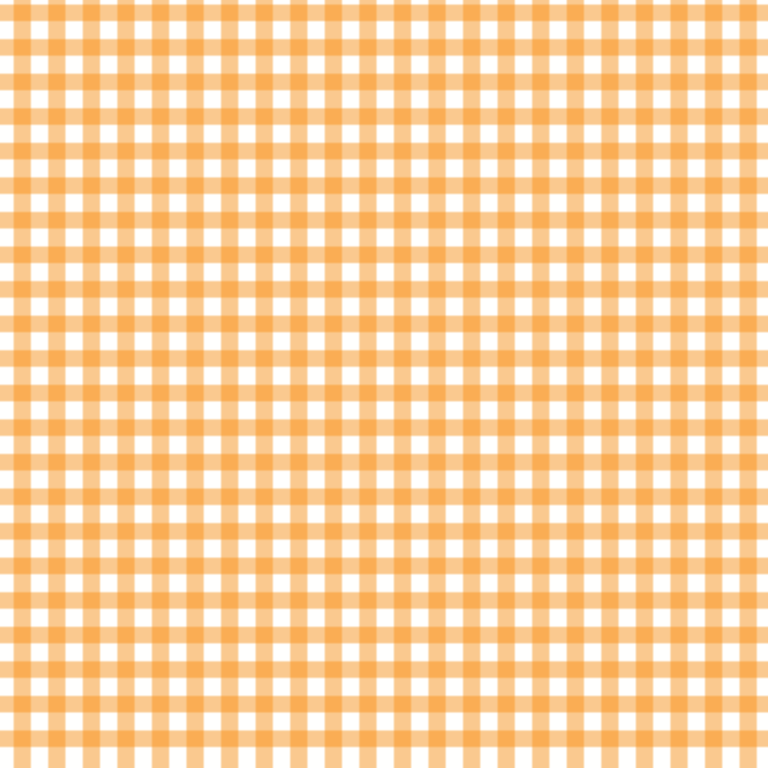
Write a Shadertoy shader that draws this pattern.

```glsl
// Orange and white gingham: two sets of translucent stripes crossing at right angles.

const float PERIOD = 0.04501;                   // stripe spacing, in canvas heights
const vec2 STRIPE_WIDTH = vec2(0.0224, 0.0215); // vertical, horizontal stripes
const vec2 FIRST_CENTER = vec2(0.0290, 0.9833); // a stripe centre on each axis
const float EDGE_SOFTNESS = 0.0020;
const float BOTTOM_MARGIN = 0.0100;             // no horizontal stripe starts below this

const vec3 WHITE = vec3(1.0, 1.0, 0.995);
const vec3 LIGHT_ORANGE = vec3(0.98, 0.79, 0.56);
const vec3 DEEP_ORANGE = vec3(0.98, 0.68, 0.33);

// Coverage of evenly spaced stripes along one axis.
float stripes(float position, float center, float period, float width, float softness) {
    float offset = (fract((position - center) / period + 0.5) - 0.5) * period;
    float edgeDistance = abs(offset) - 0.5 * width;
    return 1.0 - smoothstep(-softness, softness, edgeDistance);
}

// Colour from the coverage of the two crossing stripe layers.
vec3 weave(float vertical, float horizontal) {
    vec3 openRow = mix(WHITE, LIGHT_ORANGE, vertical);
    vec3 coveredRow = mix(LIGHT_ORANGE, DEEP_ORANGE, vertical);
    return mix(openRow, coveredRow, horizontal);
}

void mainImage(out vec4 fragColor, in vec2 fragCoord) {
    vec2 uv = fragCoord / iResolution.y;
    float softness = max(EDGE_SOFTNESS, 0.7 / iResolution.y);

    float vertical = stripes(uv.x, FIRST_CENTER.x, PERIOD, STRIPE_WIDTH.x, softness);
    float horizontal = stripes(uv.y, FIRST_CENTER.y, PERIOD, STRIPE_WIDTH.y, softness);

    // The cloth ends in an open row at the bottom edge.
    horizontal *= step(BOTTOM_MARGIN, uv.y);

    fragColor = vec4(weave(vertical, horizontal), 1.0);
}
```
